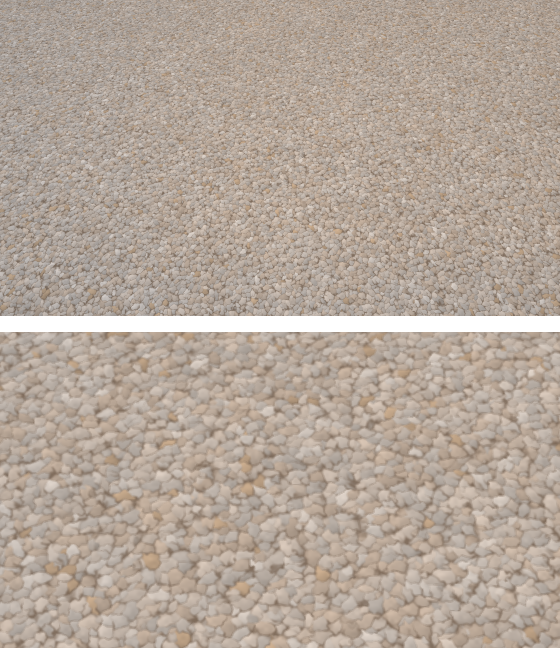
Top: the whole. Bottom: its middle third, enlarged.
A Shadertoy shader for this texture:

```glsl
// A bed of pale crushed stone seen at a slant, finer towards the top.
// Ragged flakes of uneven height overlap on a receding ground plane; the
// highest one shows, with broken shadows along its lower right side.

vec3 hash3(vec2 p)
{
    vec3 q = fract(p.xyx * vec3(0.1031, 0.1030, 0.0973));
    q += dot(q, q.yxz + 33.33);
    return fract((q.xxy + q.yzz) * q.zyx);
}

// Three independent channels of smooth noise
vec3 smoothNoise(vec2 p)
{
    vec2 cell = floor(p), f = fract(p);
    f = f * f * (3.0 - 2.0 * f);
    vec3 low = mix(hash3(cell), hash3(cell + vec2(1, 0)), f.x);
    vec3 high = mix(hash3(cell + vec2(0, 1)), hash3(cell + vec2(1, 1)), f.x);
    return mix(low, high, f.y);
}

// Canvas point to ground plane, measured in stones
vec2 groundPlane(vec2 uv)
{
    float nearness = 1.0 - 0.5 * uv.y;
    return vec2(uv.x - 0.89, 1.75) / nearness / 0.0145 + 400.0;
}

// Distance to a flake's centre: angular, elongated, mostly lying flat
float flakeDistance(vec2 offset, vec3 seed)
{
    float angle = 2.6 * (seed.z - 0.5) - 0.25;
    float c = cos(angle), s = sin(angle);
    vec2 q = abs(mat2(c, -s, s, c) * offset) * vec2(0.68, 1.35);
    return mix(length(q), q.x + 0.6 * q.y, 0.45);
}

vec3 stoneTint(vec3 seed, float warmth)
{
    vec3 grey = vec3(0.700, 0.672, 0.648);
    vec3 cream = vec3(0.738, 0.693, 0.654);
    vec3 sand = vec3(0.712, 0.648, 0.590);
    vec3 white = vec3(0.780, 0.754, 0.732);
    vec3 ochre = vec3(0.710, 0.615, 0.515);
    float pick = seed.x + 0.25 * (warmth - 0.5);
    vec3 tint = mix(grey, cream, smoothstep(0.15, 0.45, pick));
    tint = mix(tint, sand, smoothstep(0.62, 0.88, pick));
    tint = mix(tint, white, 0.8 * smoothstep(0.86, 0.95, seed.y));
    tint = mix(tint, ochre, step(seed.y, 0.025));
    return tint * (0.94 + 0.11 * seed.z);
}

vec3 gravel(vec2 uv)
{
    vec2 p = groundPlane(uv);
    vec3 grit = smoothNoise(p * 2.6);
    vec3 patches = smoothNoise(p / 6.0);
    p += 0.36 * (grit.xy - 0.5);
    vec2 home = floor(p);
    float top = -9.0, below = -9.0;
    vec2 toPoint = vec2(0);
    vec3 stone = vec3(0);

    // Find the highest flake here and the one beneath it
    for (int j = -1; j <= 1; j++)
    for (int i = -1; i <= 1; i++)
    {
        vec2 cell = home + vec2(i, j);
        vec2 offset = p - cell - hash3(cell).xy;
        vec3 seed = hash3(cell + 517.0);
        float level = 0.5 * seed.y - flakeDistance(offset, seed);
        if (level > top)
        {
            below = top;
            top = level;
            toPoint = offset;
            stone = seed;
        }
        else below = max(below, level);
    }

    // Flake face, lit from the upper left, with a fine rough grain
    vec3 color = stoneTint(hash3(stone.zx * 913.0), patches.x);
    float lean = dot(toPoint, vec2(0.5, -0.85));
    color *= 1.0 - 0.11 * clamp(lean, -0.6, 0.6) + 0.07 * (grit.z - 0.5);
    color *= 1.0 + 0.04 * (patches.y - 0.5);

    // Broken edge shadows and a few deep pits, stronger in the foreground
    float edge = 1.0 - smoothstep(0.0, 0.28, top - below);
    float shade = edge * mix(0.04, 0.72, smoothstep(-0.2, 0.45, lean));
    shade *= 0.3 + 1.1 * grit.z;
    shade += 0.55 * smoothstep(0.2, 0.6, -top) * (0.4 + 0.6 * edge);
    shade *= mix(1.1, 0.8, uv.y);
    return mix(color, vec3(0.455, 0.385, 0.325), min(shade, 0.85));
}

void mainImage(out vec4 fragColor, in vec2 fragCoord)
{
    // Average nine samples, never closer than the softness of the scene
    vec2 center = fragCoord / iResolution.y;
    float spread = max(0.34 / iResolution.y, 0.0009);
    vec3 color = vec3(0);
    for (int j = -1; j <= 1; j++)
    for (int i = -1; i <= 1; i++)
        color += gravel(center + vec2(i, j) * spread) / 9.0;

    // Broad light: slightly cooler on the left and low edge
    vec2 uv = fragCoord / iResolution.xy;
    float cool = smoothstep(0.5, 0.0, uv.x) + 0.6 * smoothstep(0.3, 0.0, uv.y);
    color *= mix(vec3(1.015, 1.0, 0.985), vec3(0.975, 0.985, 1.0), min(cool, 1.0));
    color *= 1.03 - 0.12 * dot(uv - 0.5, uv - 0.5) - 0.02 * uv.y;

    fragColor = vec4(color, 1.0);
}
```
